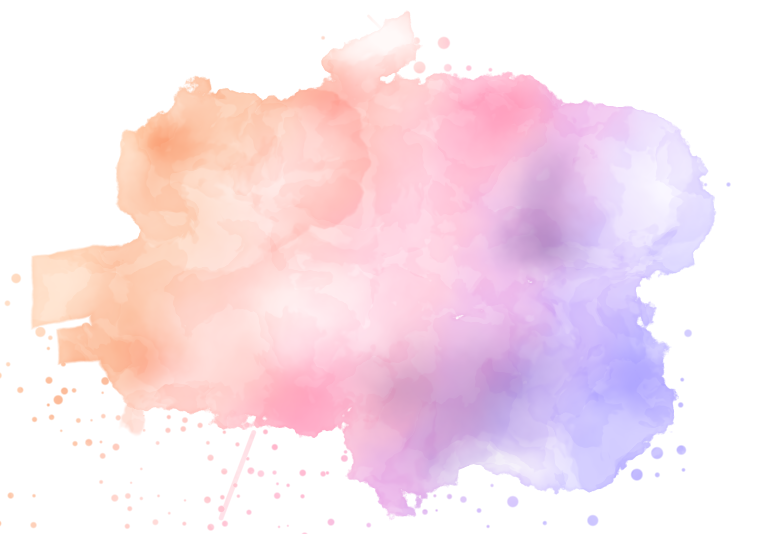
Reproduce this background procedurally as a Shadertoy shader.

```glsl
// Soft watercolor wash on white paper, drifting from peach through pink to violet.

float hash(vec2 p) {
    vec3 q = fract(vec3(p.xyx) * 0.1031);
    q += dot(q, q.yzx + 33.33);
    return fract((q.x + q.y) * q.z);
}

float noise(vec2 p) {
    vec2 i = floor(p), f = fract(p);
    f = f * f * (3.0 - 2.0 * f);
    return mix(mix(hash(i), hash(i + vec2(1, 0)), f.x),
               mix(hash(i + vec2(0, 1)), hash(i + vec2(1, 1)), f.x), f.y);
}

float fbm(vec2 p) {
    float sum = 0.0, amp = 0.5;
    for (int i = 0; i < 5; i++) {
        sum += amp * noise(p);
        p = mat2(1.6, 1.2, -1.2, 1.6) * p + 7.3;
        amp *= 0.5;
    }
    return sum / 0.97;
}

float ellipse(vec2 p, vec2 c, vec2 r) {
    return (length((p - c) / r) - 1.0) * min(r.x, r.y);
}

float slab(vec2 p, vec2 c, vec2 halfSize, float slope) {
    p -= c;
    p.y -= slope * p.x;
    vec2 d = abs(p) - halfSize;
    return length(max(d, 0.0)) + min(max(d.x, d.y), 0.0);
}

float segment(vec2 p, vec2 a, vec2 b) {
    vec2 ab = b - a;
    return length(p - a - ab * clamp(dot(p - a, ab) / dot(ab, ab), 0.0, 1.0));
}

float spot(vec2 p, vec2 c, vec2 r) {
    vec2 d = (p - c) / r;
    return exp(-dot(d, d));
}

// Signed distance to the overall painted area
float outline(vec2 p) {
    float d = ellipse(p, vec2(0.40, 0.655), vec2(0.177, 0.186));
    d = min(d, ellipse(p, vec2(0.38, 0.385), vec2(0.21, 0.175)));
    d = min(d, ellipse(p, vec2(0.65, 0.56), vec2(0.28, 0.29)));
    d = min(d, ellipse(p, vec2(0.91, 0.646), vec2(0.19, 0.235)));
    d = min(d, ellipse(p, vec2(1.136, 0.63), vec2(0.195, 0.177)));
    d = min(d, ellipse(p, vec2(1.04, 0.28), vec2(0.20, 0.205)));
    d = min(d, ellipse(p, vec2(0.81, 0.25), vec2(0.18, 0.17)));
    d = min(d, ellipse(p, vec2(1.165, 0.28), vec2(0.09, 0.14)));
    d = min(d, ellipse(p, vec2(0.58, 0.33), vec2(0.17, 0.13)));
    d = min(d, slab(p, vec2(1.11, 0.45), vec2(0.09, 0.12), 0.0));
    d = min(d, ellipse(p, vec2(0.75, 0.09), vec2(0.025, 0.05)));
    d = min(d, slab(p, vec2(0.17, 0.475), vec2(0.11, 0.068), 0.22));
    d = min(d, slab(p, vec2(0.19, 0.36), vec2(0.085, 0.032), 0.15));
    return min(d, slab(p, vec2(0.685, 0.88), vec2(0.075, 0.055), 0.4));
}

vec3 pigment(float t) {
    vec3 c = mix(vec3(1.0, 0.86, 0.76), vec3(0.99, 0.77, 0.65), smoothstep(0.1, 0.24, t));
    c = mix(c, vec3(1.0, 0.81, 0.79), smoothstep(0.27, 0.5, t));
    c = mix(c, vec3(1.0, 0.77, 0.85), smoothstep(0.5, 0.75, t));
    c = mix(c, vec3(0.94, 0.74, 0.93), smoothstep(0.8, 0.97, t));
    c = mix(c, vec3(0.84, 0.76, 0.99), smoothstep(0.97, 1.12, t));
    return mix(c, vec3(0.77, 0.74, 1.0), smoothstep(1.12, 1.3, t));
}

// Small round drops scattered just outside the wash
float splatter(vec2 p, float cell) {
    vec2 id = floor(p / cell);
    vec2 c = (id + 0.3 + 0.4 * vec2(hash(id + 3.1), hash(id + 8.7))) * cell;
    float r = cell * (0.06 + 0.2 * hash(id + 5.5));
    float chance = 0.4 * smoothstep(0.1, 0.0, outline(c)) * smoothstep(0.35, 0.65, noise(c * 6.0));
    return step(hash(id + 1.7), chance) * smoothstep(0.002, -0.002, length(p - c) - r);
}

void mainImage(out vec4 fragColor, in vec2 fragCoord) {
    vec2 p = fragCoord / iResolution.xy * vec2(1.438, 1.0);
    vec2 warp = vec2(fbm(p * 9.0), fbm(p * 9.0 + 31.0)) - 0.5;
    vec2 q = p + warp * 0.09;

    // Ragged silhouette, calmer on the left brush strokes
    float rough = mix(0.15, 1.0, smoothstep(0.16, 0.3, p.x));
    float edge = outline(p + warp * 0.09 * rough) + (fbm(p * 26.0) - 0.5) * 0.06 * rough;
    float cover = smoothstep(0.003, -0.003, edge);

    // Overlapping translucent layers with crisp drying edges
    float density = 0.55 + 0.6 * fbm(q * 6.0 + 4.0);
    for (int i = 0; i < 4; i++) {
        float n = fbm(q * (5.0 + 2.0 * float(i)) + 17.0 * float(i)) - 0.5;
        density += 0.16 * smoothstep(-0.01, 0.02, n) * (1.0 - 2.0 * clamp(n, 0.0, 0.3)) - 0.07;
    }
    density += 0.15 * smoothstep(-0.012, 0.0, edge);

    // Saturated pools and pale washed areas
    density += 0.7 * spot(q, vec2(0.31, 0.75), vec2(0.07, 0.05)) + 0.7 * spot(q, vec2(0.27, 0.335), vec2(0.06));
    density += 0.6 * spot(q, vec2(0.63, 0.81), vec2(0.07)) + 0.8 * spot(q, vec2(0.93, 0.78), vec2(0.11, 0.07));
    density += 0.6 * spot(q, vec2(1.19, 0.29), vec2(0.09, 0.08)) + 0.6 * spot(q, vec2(0.56, 0.265), vec2(0.07));
    density -= 0.6 * spot(q, vec2(0.587, 0.41), vec2(0.12, 0.09)) + 0.25 * spot(q, vec2(0.8, 0.64), vec2(0.12));
    density -= 0.5 * spot(q, vec2(0.95, 0.12), vec2(0.1, 0.04)) + 0.65 * spot(q, vec2(0.69, 0.91), vec2(0.1, 0.06));
    density -= 0.45 * spot(q, vec2(1.28, 0.66), vec2(0.12, 0.16));

    // Bloom whose pigment gathers along its lower right rim
    float bloom = min(ellipse(q, vec2(0.57, 0.70), vec2(0.11, 0.125)), ellipse(q, vec2(0.51, 0.58), vec2(0.075, 0.055)));
    density += 0.45 * smoothstep(-0.07, 0.0, bloom) * smoothstep(0.003, -0.003, bloom) * smoothstep(0.45, 0.6, p.x);

    // Grey plum shadows across the violet side
    float plum = spot(q, vec2(1.02, 0.545), vec2(0.06)) + 0.6 * spot(q, vec2(1.04, 0.65), vec2(0.06));
    plum += 0.6 * spot(q, vec2(0.95, 0.28), vec2(0.09)) + 0.6 * spot(q, vec2(0.85, 0.2), vec2(0.1)) + 0.5 * spot(q, vec2(0.74, 0.26), vec2(0.07));
    vec3 base = pigment(q.x - 0.5 * (q.y - 0.5) + warp.y * 0.12);
    vec3 paint = pow(base, vec3(max(density, 0.12))) * mix(vec3(1.0), vec3(0.78, 0.74, 0.84), min(plum, 1.0));

    // Loose drops, a drip and thin flicked streaks
    float loose = max(splatter(p, 0.045), splatter(p + 0.37, 0.025));
    loose = max(loose, 0.7 * smoothstep(0.003, -0.003, ellipse(q, vec2(0.265, 0.22), vec2(0.02, 0.035))));
    loose = max(loose, 0.5 * smoothstep(0.006, 0.003, segment(p, vec2(0.475, 0.19), vec2(0.414, 0.03))));
    loose = max(loose, 0.4 * smoothstep(0.004, 0.001, segment(p, vec2(0.69, 0.97), vec2(0.74, 0.92))));
    fragColor = vec4(mix(vec3(1.0), paint, max(cover, loose)), 1.0);
}
```
